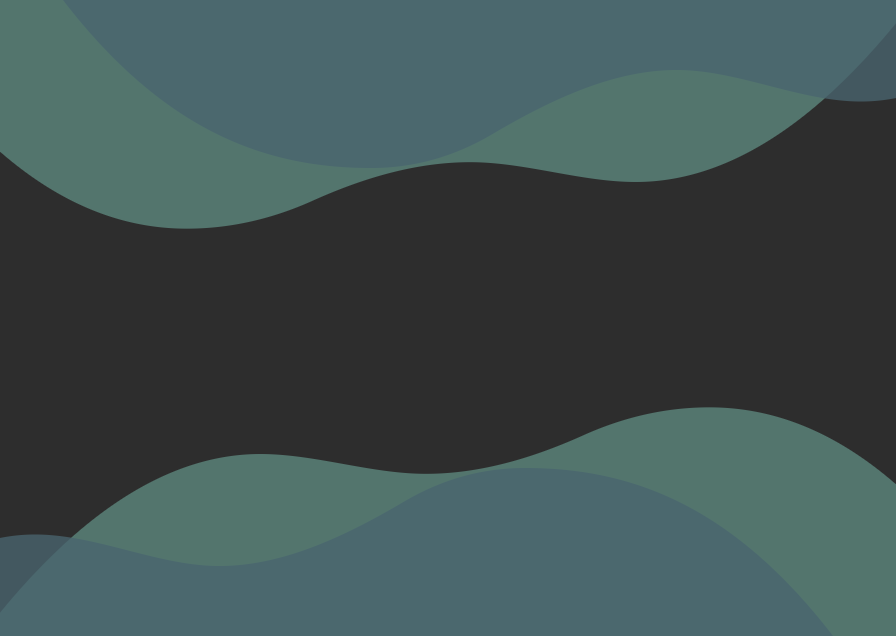
This background is drawn by a WebGL 2 fragment shader. Its source:

```glsl
#version 300 es
precision highp float;
// Two translucent wave bands at the top, repeated by a half turn at the bottom, on charcoal.

uniform vec2 u_resolution;
out vec4 fragColor;

const vec3 CHARCOAL = vec3(0.178, 0.178, 0.178);
const vec3 SAGE = vec3(0.325, 0.459, 0.429);
const vec3 SLATE = vec3(0.285, 0.393, 0.432);
const float SLATE_OPACITY = 0.78;

// Wave knots: x, depth below the edge (both in canvas widths), slope.
const int KNOTS = 6;
const vec3 SAGE_WAVE[KNOTS] = vec3[KNOTS](
    vec3(0.0, 0.1693, 0.87), vec3(0.2083, 0.2552, 0.0), vec3(0.349, 0.224, -0.45),
    vec3(0.5247, 0.181, 0.0), vec3(0.7096, 0.2031, 0.0), vec3(1.0, 0.026, -1.22));
const vec3 SLATE_WAVE[KNOTS] = vec3[KNOTS](
    vec3(0.0703, 0.0, 1.3), vec3(0.4141, 0.1875, 0.0), vec3(0.5495, 0.1497, -0.59),
    vec3(0.7552, 0.0781, 0.0), vec3(0.9609, 0.1133, 0.0), vec3(1.0, 0.1094, -0.2));

// Cubic Hermite segment: returns depth and slope at x.
vec2 hermite(vec3 a, vec3 b, float x) {
    float span = b.x - a.x;
    float t = (x - a.x) / span;
    float rise = b.y - a.y;
    float startTangent = a.z * span;
    float endTangent = b.z * span;
    float c2 = 3.0 * rise - 2.0 * startTangent - endTangent;
    float c3 = startTangent + endTangent - 2.0 * rise;
    float depth = a.y + t * (startTangent + t * (c2 + t * c3));
    float slope = (startTangent + t * (2.0 * c2 + 3.0 * t * c3)) / span;
    return vec2(depth, slope);
}

// Smooth coverage of the area between the canvas edge and a wave.
float waveCoverage(vec3 wave[KNOTS], vec2 p, float pixel) {
    vec2 curve = hermite(wave[0], wave[1], p.x);
    for (int i = 1; i < KNOTS - 1; i++) {
        if (p.x >= wave[i].x) curve = hermite(wave[i], wave[i + 1], p.x);
    }
    float inside = (curve.x - p.y) / sqrt(1.0 + curve.y * curve.y);
    return clamp(0.5 + inside / pixel, 0.0, 1.0);
}

void main() {
    float pixel = 1.0 / u_resolution.x;
    vec2 size = u_resolution * pixel;
    vec2 p = gl_FragCoord.xy * pixel;

    // Measure down from the top; the lower half is the upper one turned around.
    p.y = size.y - p.y;
    if (p.y > 0.5 * size.y) p = size - p;

    // Layer the waves from back to front.
    vec3 color = mix(CHARCOAL, SAGE, waveCoverage(SAGE_WAVE, p, pixel));
    color = mix(color, SLATE, SLATE_OPACITY * waveCoverage(SLATE_WAVE, p, pixel));
    fragColor = vec4(color, 1.0);
}
```
